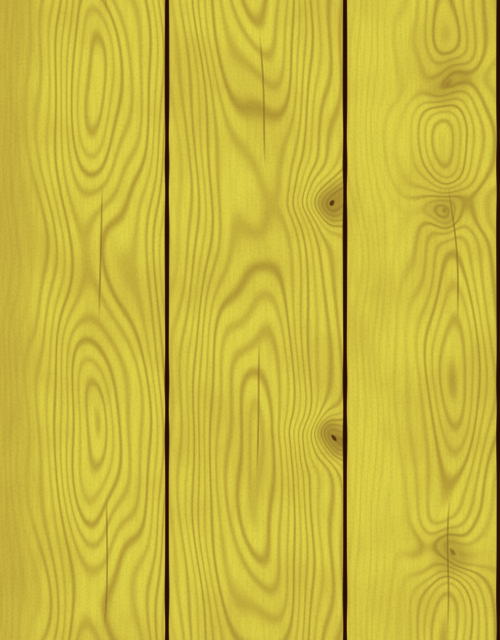
Reproduce this texture procedurally as a Shadertoy shader.

```glsl
// Three upright yellow-stained pine planks with arched grain, knots and dark seams.

const float TAU = 6.2831853;
const float ASPECT = 0.78125;                       // canvas width / height
const vec3 SEAM_X = vec3(0.334, 0.690, 0.997);      // right edge of each plank
const float SEAM_HALF = 0.0028;
const vec3 HEART_X = vec3(0.195, 0.512, 0.895);     // axis of the grain arches
const vec3 HEART_SWAY = vec3(0.004, 0.006, 0.010);
const vec3 ARCH_PERIOD = vec3(0.54, 0.84, 0.40);
const vec3 ARCH_LOW = vec3(0.33, 0.28, 0.02);       // height where arches are widest
const vec3 ARCH_SWING = vec3(0.040, 0.042, 0.022);
const vec3 FAINT_LEFT = vec3(0.070, 0.350, 0.825);  // grain is weak left of this
const float RINGS = 66.0;                           // growth rings per canvas width

const vec3 PALE = vec3(0.855, 0.805, 0.275);
const vec3 STRAW = vec3(0.80, 0.73, 0.25);
const vec3 TAN = vec3(0.74, 0.65, 0.23);
const vec3 LATEWOOD = vec3(0.63, 0.52, 0.18);
const vec3 KNOT_BROWN = vec3(0.54, 0.42, 0.15);
const vec3 SEAM_BROWN = vec3(0.29, 0.16, 0.05);
const vec3 SEAM_DARK = vec3(0.15, 0.05, 0.01);

// Knots: x, y, radius, darkness of the core
const int KNOT_COUNT = 5;
const vec4 KNOTS[KNOT_COUNT] = vec4[](
    vec4(0.668, 0.686, 0.030, 1.0), vec4(0.668, 0.316, 0.028, 1.0),
    vec4(0.897, 0.870, 0.036, 0.15), vec4(0.893, 0.675, 0.030, 0.2),
    vec4(0.902, 0.135, 0.034, 0.35));

int plankAt(float x) {
    return int(step(SEAM_X.x, x) + step(SEAM_X.y, x));
}

vec2 hash2(vec2 c) {
    return fract(sin(vec2(dot(c, vec2(127.1, 311.7)), dot(c, vec2(269.5, 183.3)))) * 4375.85);
}

// Distance to the nearest scattered point
float cellular(vec2 p) {
    vec2 cell = floor(p), f = p - cell;
    float nearest = 2.0;
    for (int j = -1; j <= 1; j++)
        for (int i = -1; i <= 1; i++) {
            vec2 o = vec2(i, j);
            nearest = min(nearest, length(o + hash2(cell + o) - f));
        }
    return nearest;
}

// Soft blotches from layered sines, 0 to 1
float blotches(vec2 p) {
    float sum = 0.0, gain = 0.5;
    for (int i = 0; i < 4; i++) {
        sum += gain * sin(p.x + 1.7 * sin(p.y)) * sin(p.y + 1.3 * sin(p.x * 0.8));
        p = mat2(1.5, 1.1, -1.1, 1.5) * p + 2.3;
        gain *= 0.6;
    }
    return clamp(0.5 + 0.6 * sum, 0.0, 1.0);
}

void mainImage(out vec4 fragColor, in vec2 fragCoord) {
    vec2 uv = fragCoord / iResolution.xy;
    float pixel = 1.0 / iResolution.x;
    int plank = plankAt(uv.x);
    float seed = float(plank) * 2.1;

    // Flat-sawn rings: distance to a heart line of changing depth
    float sway = sin(uv.y * 8.0 + seed) + 0.4 * sin(uv.y * 23.0 + seed * 3.0);
    float dx = uv.x - HEART_X[plank] - HEART_SWAY[plank] * sway;
    float wave = cos(TAU * (uv.y - ARCH_LOW[plank]) / ARCH_PERIOD[plank]);
    float depth = 0.048 - ARCH_SWING[plank] * wave;
    float phase = RINGS * length(vec2(dx, depth));
    phase += 0.5 * sin(dx * 48.0 + seed) + 0.18 * sin(uv.y * 31.0 + dx * 60.0);

    // Knots bend the rings and add their own stain
    float stain = 0.0, core = 0.0;
    for (int i = 0; i < KNOT_COUNT; i++) {
        vec4 knot = KNOTS[i];
        if (plankAt(knot.x) != plank) continue;
        vec2 q = (uv - knot.xy) * vec2(ASPECT, 1.0) / knot.z;
        q += 0.12 * sin(q.yx * 3.0 + knot.y * 40.0);
        float r = length(q * vec2(1.0, 0.8));
        phase += 3.2 * exp(-dot(q * vec2(0.5, 0.75), q * vec2(0.5, 0.75)));
        phase += 2.4 * exp(-r * r * 1.6);
        stain += (0.25 + 0.35 * knot.w) * (1.0 - smoothstep(0.3, 1.25, r));
        core += knot.w * (1.0 - smoothstep(0.05, 0.17, r));
    }

    // Latewood lines, broken up by long fibres
    float fibre = cellular(uv * vec2(150.0, 13.0));
    float speck = cellular(uv * vec2(190.0, 240.0));
    float line = pow(0.5 + 0.5 * sin(TAU * phase), 2.2);
    line = mix(0.3, line, 1.0 - smoothstep(0.35, 0.9, fwidth(phase)));
    float left = FAINT_LEFT[plank];
    float strength = mix(0.28, 1.0, smoothstep(left - 0.03, left + 0.04, uv.x));
    strength *= 0.62 + 0.22 * sin(phase * 2.3 + seed) + 0.25 * (0.5 - fibre);

    // Wood colour with blotches, worn edges and fine specks
    float edge = min(abs(uv.x - SEAM_X.x), min(abs(uv.x - SEAM_X.y), abs(uv.x - SEAM_X.z)));
    float blotch = blotches(uv * vec2(9.0, 11.0) + seed);
    vec3 color = mix(PALE, STRAW, 0.75 * smoothstep(0.3, 0.9, blotch));
    color = mix(color, TAN, 0.65 * (1.0 - smoothstep(0.02, 0.10, uv.x)));
    color = mix(color, TAN, 0.45 * exp(-edge / 0.008));
    color = mix(color, LATEWOOD, clamp(line * strength * 0.75, 0.0, 1.0));
    color *= 1.0 + 0.05 * (0.45 - fibre) + 0.05 * (0.45 - speck);
    color = mix(color, KNOT_BROWN, clamp(stain, 0.0, 0.65));
    color = mix(color, SEAM_BROWN, clamp(core, 0.0, 0.85));

    // Hairline cracks beside the heart
    float crackX = abs(dx - 0.012 - 0.004 * sin(uv.y * 9.0 + seed));
    float crack = 1.0 - smoothstep(0.0004, 0.0012 + pixel, crackX);
    crack *= smoothstep(0.1, 0.8, sin(uv.y * 13.0 + seed * 1.5));
    color = mix(color, KNOT_BROWN, 0.6 * crack);

    // Seams: dark gap with a brown, slightly uneven rim
    float gap = edge + 0.0005 * sin(uv.y * 40.0 + 2.0 * sin(uv.y * 17.0));
    color = mix(color, SEAM_BROWN, 1.0 - smoothstep(SEAM_HALF, SEAM_HALF + 0.001 + pixel, gap));
    color = mix(color, SEAM_DARK, 1.0 - smoothstep(SEAM_HALF * 0.6, SEAM_HALF * 0.6 + pixel, gap));
    fragColor = vec4(color, 1.0);
}
```
